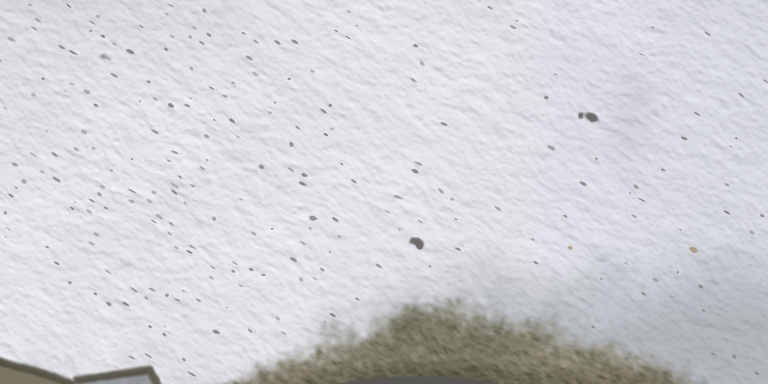
This texture is drawn by a WebGL 1 fragment shader. Its source:

```glsl
precision highp float;
// Weathered white plaster wall with diagonal grain, pits and a mossy damp mound.
// Relief is sparse cellular bumps lit from above; stains are soft analytic
// profiles roughened by layered sines and the same bumps.
uniform vec2 u_resolution;

#define GRAIN_ANGLE 0.52
#define RELIEF 0.105
#define LIGHT_STEP 0.0065
#define PIT_DENSITY 0.07
#define PIT_DARKNESS 0.62
#define WALL_COLOR vec3(0.885, 0.887, 0.912)
#define DAMP_COLOR vec3(0.675, 0.69, 0.71)
#define MOSS_COLOR vec3(0.43, 0.42, 0.345)
#define OCHRE_COLOR vec3(0.60, 0.57, 0.49)
#define CRACK_COLOR vec3(0.30, 0.285, 0.235)

vec2 hash2(vec2 p) {
  return fract(sin(vec2(dot(p, vec2(127.1, 311.7)), dot(p, vec2(269.5, 183.3)))) * 4375.85);
}

// Smooth bumps of random sign, one per jittered cell.
float bumps(vec2 p) {
  vec2 cell = floor(p), f = p - cell;
  float sum = 0.0;
  for (int j = -1; j <= 1; j++) {
    for (int i = -1; i <= 1; i++) {
      vec2 o = vec2(float(i), float(j));
      vec2 h = hash2(cell + o);
      vec2 d = o + h - f;
      sum += (fract(h.x * 17.3 + h.y * 31.7) * 2.0 - 1.0) * exp(-4.0 * dot(d, d));
    }
  }
  return sum;
}

float plasterHeight(vec2 q) {
  return 0.50 * bumps(q * vec2(20.0, 36.0))
       + 0.38 * bumps(q * vec2(42.0, 74.0) + 7.3)
       + 0.24 * bumps(q * vec2(80.0, 125.0) + 19.1);
}

float waves(vec2 p) {
  return 0.5 * sin(p.x * 5.1 + 2.0 * sin(p.y * 4.3))
       + 0.3 * sin(p.y * 9.7 - p.x * 6.1 + 1.3)
       + 0.2 * sin(p.x * 17.0 + p.y * 13.0);
}

float blob(vec2 p, vec2 center, vec2 radius) {
  vec2 d = (p - center) / radius;
  return exp(-dot(d, d));
}

// Elongated pits, scattered on the grain grid.
float pits(vec2 q, float density, float rough) {
  vec2 g = q * vec2(25.0, 42.0);
  vec2 cell = floor(g), h = hash2(cell + 41.0), k = hash2(cell + 87.0);
  vec2 d = g - cell - mix(vec2(0.35), vec2(0.65), k);
  vec2 size = vec2(0.12 + 0.20 * h.y, 0.10 + 0.12 * k.x);
  float r = length(d / size) + 0.5 * rough;
  return step(h.x, density) * (1.0 - smoothstep(0.45, 1.15, r)) * (0.5 + 0.5 * k.y);
}

float segment(vec2 p, vec2 a, vec2 b) {
  vec2 ab = b - a;
  return length(p - a - ab * clamp(dot(p - a, ab) / dot(ab, ab), 0.0, 1.0));
}

float chip(vec2 p, vec2 center, float size, float rough) {
  vec2 d = (p - center) / vec2(size, size * 0.55);
  d.y += d.x * 0.45;
  return 1.0 - smoothstep(0.5, 1.1, length(d) + 0.6 * rough);
}

void main() {
  vec2 p = gl_FragCoord.xy / u_resolution.y;
  p.x *= 2.0 * u_resolution.y / u_resolution.x;
  float c = cos(GRAIN_ANGLE), s = sin(GRAIN_ANGLE);
  vec2 q = vec2(c * p.x - s * p.y, s * p.x + c * p.y);
  q += 0.008 * vec2(waves(p * 2.0), waves(p.yx * 3.0));

  // Relief lit from above
  float h = plasterHeight(q);
  float relief = h - plasterHeight(q + LIGHT_STEP * vec2(-0.3, 1.0));
  relief *= relief < 0.0 ? 1.25 : 0.75;
  float patchy = bumps(p * 11.0 + 3.0), fine = bumps(p * vec2(60.0, 48.0));

  // Wall tone
  float cluster = blob(p, vec2(0.42, 0.55), vec2(0.42, 0.26));
  vec3 col = WALL_COLOR + 0.010 * waves(p * 1.6) + 0.008 * patchy;
  col -= 0.05 * blob(p, vec2(0.0, 1.05), vec2(0.6, 0.25));
  col -= vec3(0.045, 0.042, 0.033) * smoothstep(1.1, 2.0, p.x);

  // Damp halo above the mound
  float u = (p.x - 1.2) / 0.62;
  float top = 0.15 * (1.0 - u * u) + 0.06 * blob(vec2(p.x, 0.0), vec2(1.12, 0.0), vec2(0.18));
  float rough = 0.018 * patchy + 0.012 * fine + 0.008 * waves(p * 4.0);
  float haloTop = 0.06 + 0.24 * smoothstep(0.55, 1.15, p.x) + 0.05 * smoothstep(1.4, 1.9, p.x);
  float damp = 1.0 - smoothstep(haloTop - 0.22, haloTop + 0.10, p.y + rough * 2.0);
  damp *= 0.35 + 0.65 * smoothstep(0.6, 1.15, p.x);
  col = mix(col, DAMP_COLOR, 0.9 * damp);
  col -= 0.05 * blob(p, vec2(1.64, 0.68), vec2(0.06, 0.10));

  // Moss mound
  float moss = 1.0 - smoothstep(-0.055, 0.035, p.y - top + rough * 1.5);
  float core = blob(p, vec2(1.13, 0.07), vec2(0.27, 0.18));
  float ochre = clamp(0.72 - 0.65 * core + 0.35 * fine + 0.2 * patchy, 0.0, 1.0);
  col = mix(col, mix(MOSS_COLOR, OCHRE_COLOR, ochre), moss * 0.92);
  col -= 0.10 * moss * smoothstep(0.07, 0.0, p.y);

  col += RELIEF * relief * (1.0 + 0.25 * cluster + 0.3 * moss - 0.35 * damp * (1.0 - moss));

  // Pits and larger chips
  float density = PIT_DENSITY + 0.26 * cluster + 0.12 * blob(p, vec2(0.25, 0.9), vec2(0.4, 0.15));
  density += 0.10 * blob(p, vec2(0.55, 0.22), vec2(0.25, 0.12));
  float pit = pits(q, density, fine) * (1.0 - 0.7 * moss);
  float chips = chip(p, vec2(1.535, 0.695), 0.026, fine);
  chips = max(chips, chip(p, vec2(1.085, 0.368), 0.025, fine));
  chips = max(chips, 0.7 * chip(p, vec2(0.82, 0.43), 0.013, fine));
  chips = max(chips, 0.6 * chip(p, vec2(0.275, 0.85), 0.018, fine));
  col = mix(col, vec3(0.34, 0.32, 0.31), max(pit * PIT_DARKNESS, chips * 0.8));
  float rust = chip(p, vec2(1.485, 0.355), 0.014, fine) + chip(p, vec2(1.805, 0.35), 0.014, fine);
  col = mix(col, vec3(0.62, 0.54, 0.43), 0.7 * rust);

  // Broken ledge at lower left
  vec2 w = p + 0.004 * vec2(fine, patchy);
  float slope = 0.065 - 0.34 * w.x;
  float ridge = 0.01 + 0.168 * (w.x - 0.2);
  float slab = smoothstep(0.19, 0.21, w.x) * (1.0 - smoothstep(0.39, 0.41, w.x + 0.3 * w.y));
  col = mix(col, vec3(0.48, 0.46, 0.39), 1.0 - smoothstep(-0.01, 0.008, w.y - slope));
  col = mix(col, vec3(0.58, 0.59, 0.61) + 0.03 * fine, slab * (1.0 - smoothstep(-0.006, 0.006, w.y - ridge)));
  float crack = min(segment(w, vec2(0.0, 0.062), vec2(0.19, 0.0)), segment(w, vec2(0.2, 0.01), vec2(0.39, 0.04)));
  crack = min(crack, segment(w, vec2(0.39, 0.04), vec2(0.41, 0.0)));
  col = mix(col, CRACK_COLOR, 0.85 * (1.0 - smoothstep(0.004, 0.017, crack)));

  // Dark arch along the foot of the mound
  float v = (p.x - 1.09) / 0.21;
  float arch = 0.02 * (1.0 - v * v);
  col = mix(col, vec3(0.35, 0.34, 0.335), 1.0 - smoothstep(-0.004, 0.005, p.y - arch));

  gl_FragColor = vec4(clamp(col, 0.0, 1.0), 1.0);
}
```
